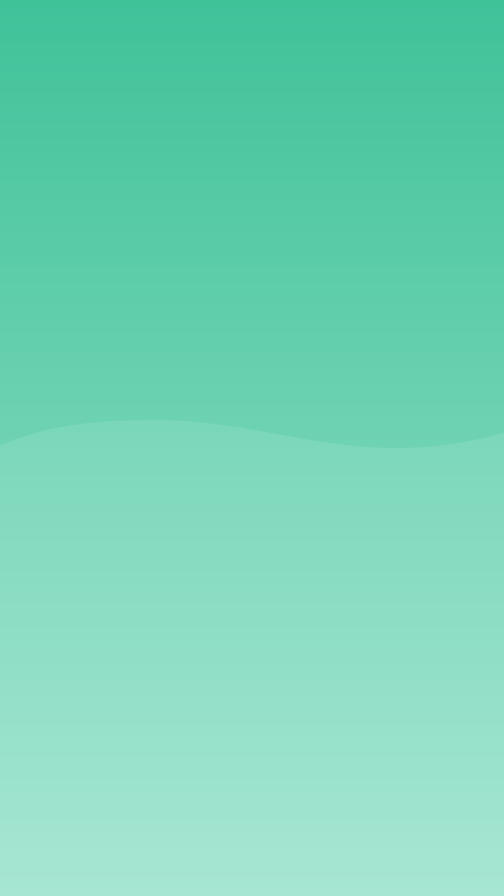
A Shadertoy shader for this background:

```glsl
// A mint gradient sky above a pale, gently waving hill.

const vec3 SKY_TOP     = vec3(0.250, 0.760, 0.600);
const vec3 SKY_LOW     = vec3(0.435, 0.827, 0.702);
const vec3 HILL_TOP    = vec3(0.490, 0.845, 0.735);
const vec3 HILL_BOTTOM = vec3(0.652, 0.902, 0.828);

const float HORIZON = 0.500;             // height where both gradients meet
const vec2  CREST   = vec2(0.313, 0.531);
const vec2  TROUGH  = vec2(0.787, 0.500);
const float LEFT_DROP  = 0.0285;         // fall from the crest to the left side
const float LEFT_POWER = 2.7;
const float RIGHT_RISE = 0.017;          // climb from the trough to the right side
const float PI = 3.14159;

// Height of the hill's edge at x: left shoulder, cosine slope, right upturn
float hillHeight(float x) {
    float slope = clamp((x - CREST.x) / (TROUGH.x - CREST.x), 0.0, 1.0);
    float height = mix(CREST.y, TROUGH.y, 0.5 - 0.5 * cos(PI * slope));
    float left = max(CREST.x - x, 0.0) / CREST.x;
    float right = max(x - TROUGH.x, 0.0) / (1.0 - TROUGH.x);
    return height - LEFT_DROP * pow(left, LEFT_POWER) + RIGHT_RISE * right * right;
}

void mainImage(out vec4 fragColor, in vec2 fragCoord) {
    vec2 uv = fragCoord / iResolution.xy;

    // Vertical gradients
    vec3 sky = mix(SKY_LOW, SKY_TOP, (uv.y - HORIZON) / (1.0 - HORIZON));
    vec3 hill = mix(HILL_BOTTOM, HILL_TOP, uv.y / HORIZON);

    // Smooth edge about one pixel wide
    float edge = (hillHeight(uv.x) - uv.y) * iResolution.y;
    float cover = clamp(edge + 0.5, 0.0, 1.0);

    fragColor = vec4(mix(sky, hill, cover), 1.0);
}
```
